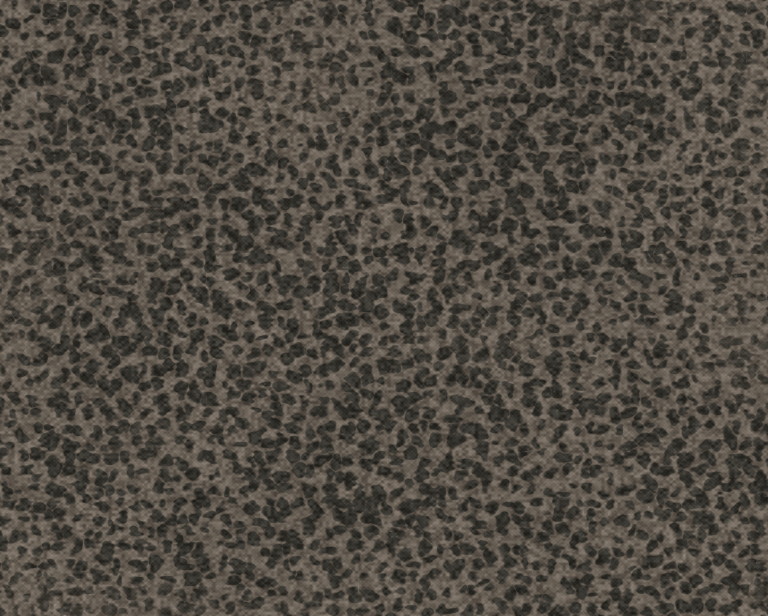
This texture is drawn by a Shadertoy shader. Its source:

```glsl
// Woven upholstery with small dark animal spots on a warm taupe ground.
// Jittered ellipses with thread-ragged edges are scattered on staggered cells,
// then covered with fine yarn grain and slow patches of wear.

float hash(vec2 p) {
    return fract(sin(dot(p, vec2(127.1, 311.7))) * 43758.5453);
}

float noise(vec2 p) {
    vec2 i = floor(p), f = fract(p);
    f = f * f * (3.0 - 2.0 * f);
    return mix(mix(hash(i), hash(i + vec2(1, 0)), f.x),
               mix(hash(i + vec2(0, 1)), hash(i + vec2(1, 1)), f.x), f.y);
}

// Signed distance, in cells, to the nearest spot
float spotDistance(vec2 p, float growth) {
    vec2 base = floor(p);
    float nearest = 2.0;
    for (int y = -1; y <= 1; y++) {
        for (int x = -2; x <= 2; x++) {
            vec2 id = base + vec2(x, y);
            vec2 jitter = vec2(hash(id), hash(id + 57.3)) - 0.5;
            vec2 centre = id + 0.5 + 0.72 * jitter;
            centre.x += 0.5 * mod(id.y, 2.0) - 0.25;

            float angle = 3.1416 * hash(id + 19.7);
            float stretch = mix(1.0, 1.3, hash(id + 83.1));
            float radius = mix(0.27, 0.49, hash(id + 31.9)) + growth;
            vec2 d = p - centre;
            d = vec2(cos(angle) * d.x + sin(angle) * d.y,
                     cos(angle) * d.y - sin(angle) * d.x);
            d *= vec2(1.0 / stretch, stretch);
            nearest = min(nearest, length(d) - radius);
        }
    }
    return nearest;
}

void mainImage(out vec4 fragColor, in vec2 fragCoord) {
    vec2 uv = fragCoord / iResolution.y;

    // Slow patches: crowded spots and worn contrast
    float crowding = noise(uv * vec2(9.0, 5.0) + 4.0) - 0.5;
    float wear = smoothstep(0.45, 0.95, noise(uv * vec2(4.0, 7.0) + 21.0));

    // Spots bent by soft noise and frayed along the horizontal threads
    vec2 cell = uv * 41.0;
    vec2 bend = vec2(noise(cell * 1.7), noise(cell * 1.7 + 40.0)) - 0.5;
    float fray = noise(uv * vec2(95.0, 210.0) + 7.0) - 0.5;
    float d = spotDistance(cell + 0.4 * bend, 0.1 * crowding);
    d += 0.26 * fray;
    float spot = 1.0 - smoothstep(-0.12, 0.12, d);
    spot *= 1.0 - 0.2 * wear;

    // Yarn grain and a fine alternating weave
    float grain = noise(uv * vec2(190.0, 225.0)) - 0.5;
    grain += 0.35 * (noise(uv * vec2(110.0, 90.0) + 63.0) - 0.5);
    float weave = sin(uv.x * 980.0) * sin(uv.y * 1040.0);
    float glint = smoothstep(0.86, 1.0, noise(uv * 170.0 + 11.0));

    vec3 ground = vec3(0.405, 0.369, 0.330);
    vec3 ink = vec3(0.205, 0.197, 0.176);
    vec3 color = mix(ground, ink, spot);
    color += mix(0.19, 0.15, spot) * grain * vec3(1.0, 0.96, 0.91);
    color += 0.014 * weave + 0.05 * glint;
    color *= 1.0 + 0.06 * (noise(uv * 6.0 + 33.0) - 0.5);

    fragColor = vec4(color, 1.0);
}
```
